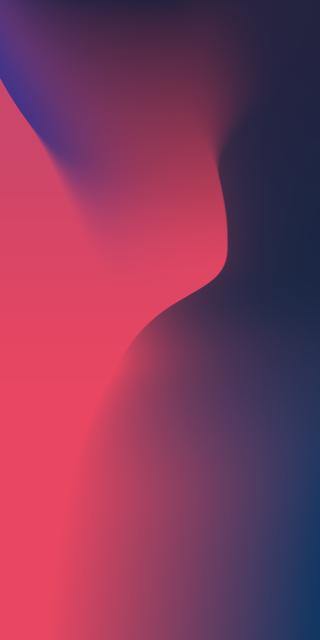
Give the GLSL for this background, as a WebGL 2 fragment shader.

```glsl
#version 300 es
precision highp float;
// Soft folded gradient: a coral sheet with a violet crease over deep navy.
uniform vec2 u_resolution;
out vec4 fragColor;

// Knots of the fold's rim: height from the top, x, slope dx/dy.
const vec3 RIM[7] = vec3[7](
  vec3(0.0, 0.615, 0.05), vec3(0.39, 0.651, 0.15), vec3(0.742, 0.711, 0.0),
  vec3(0.885, 0.651, -1.4), vec3(0.951, 0.542, -1.6), vec3(1.081, 0.404, -0.7),
  vec3(2.0, 0.143, -0.12));

// Cubic Hermite curve through the knots.
float rimX(float y) {
  float x = RIM[0].y;
  for (int i = 0; i < 6; i++) {
    vec3 a = RIM[i], b = RIM[i + 1];
    if (y < a.x) break;
    float h = b.x - a.x;
    float s = clamp((y - a.x) / h, 0.0, 1.0);
    float r = 1.0 - s;
    x = a.y * r * r * (1.0 + 2.0 * s) + b.y * s * s * (3.0 - 2.0 * s)
      + h * s * r * (a.z * r - b.z * s);
  }
  return x;
}

// Navy ground with the warm glow spilling right of the rim.
vec3 ground(float y, float d, vec3 coral) {
  vec3 navy = mix(vec3(0.135, 0.135, 0.25), vec3(0.095, 0.15, 0.265), smoothstep(0.0, 0.9, y));
  navy = mix(navy, vec3(0.075, 0.215, 0.385), smoothstep(0.8, 1.5, y));
  float reach = mix(0.1, 0.24, smoothstep(0.8, 1.1, y));
  float nearGlow = exp(-d / reach);
  float wideGlow = clamp(1.0 - d / 0.83, 0.0, 1.0);
  float glow = mix(nearGlow, wideGlow, smoothstep(1.04, 1.6, y));
  return mix(navy, coral, glow * mix(0.2, 1.0, smoothstep(0.86, 1.17, y)));
}

// Sheet: dark top fading to coral, with violet above the left crease.
vec3 sheet(vec2 p, vec3 coral, float px) {
  float fade = pow(clamp(p.y / 0.86, 0.0, 1.0), 0.85);
  vec3 upper = mix(vec3(0.14, 0.125, 0.235), coral, fade);
  float v = p.y - 0.242 - 0.469 * (1.0 - exp(-p.x / 0.2526));
  float depth = max(-v, 0.0) * 0.6 / 0.25;
  float violet = exp(-depth * depth - p.x * p.x / 0.1);
  vec3 violetColor = mix(vec3(0.27, 0.2, 0.53), vec3(0.42, 0.23, 0.53), smoothstep(0.0, 0.7, depth));
  upper = mix(upper, violetColor, violet);
  vec3 lower = mix(vec3(0.79, 0.275, 0.415), coral, smoothstep(0.25, 1.35, p.y));
  float soft = 1.5 * px + 0.34 * smoothstep(0.08, 0.39, p.x);
  return mix(upper, lower, smoothstep(-0.3 * soft, soft, v));
}

void main() {
  // Canvas is 1 wide and 2 tall, y measured from the top.
  vec2 uv = gl_FragCoord.xy / u_resolution;
  vec2 p = vec2(uv.x, 2.0 - 2.0 * uv.y);
  float px = 1.0 / u_resolution.x;
  vec3 coral = vec3(0.915, 0.275, 0.38);

  // The rim is crisp in the middle and dissolves toward the top.
  float d = p.x - rimX(p.y);
  float blur = 0.18 * (1.0 - smoothstep(0.23, 0.55, p.y));
  float soft = blur + 1.2 * px;
  float cover = 1.0 - smoothstep(-soft, soft, d - 0.4 * blur);

  vec3 color = mix(ground(p.y, max(d, 0.0), coral), sheet(p, coral, px), cover);
  fragColor = vec4(color, 1.0);
}
```
